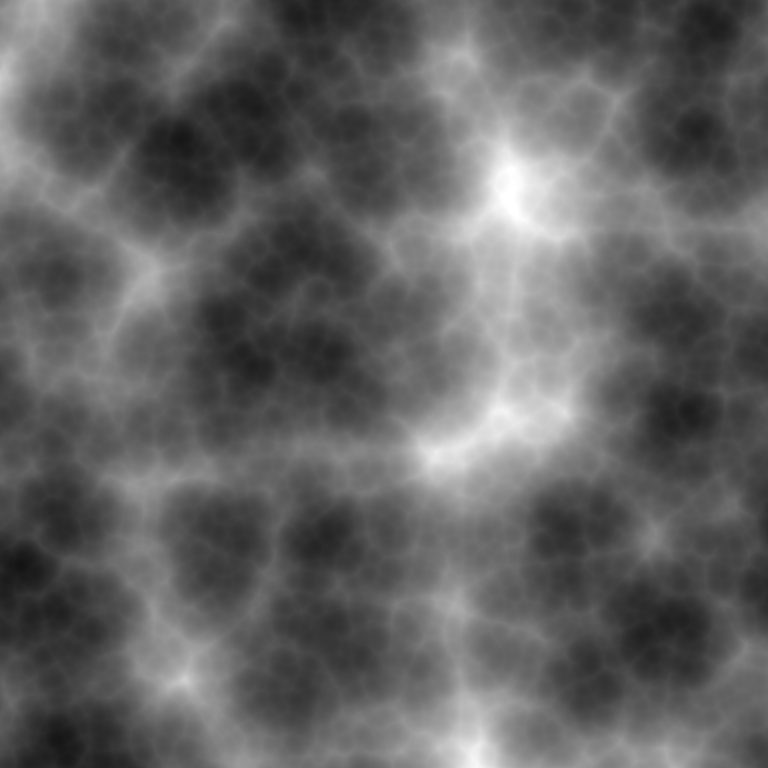
Reproduce this texture procedurally as a Shadertoy shader.

```glsl
// Grey cloudy relief: dark rounded hollows parted by pale, creased ridges.
// Layers of cellular noise (squared distance to the nearest point) are summed,
// each layer finer, fainter and turned against the one before.

vec2 hash2(vec2 cell) {
    vec3 p = fract(cell.xyx * vec3(0.1031, 0.1030, 0.0973));
    p += dot(p, p.yzx + 33.33);
    return fract((p.xx + p.yz) * p.zy);
}

// Squared distance to the nearest scattered point: smooth pits, sharp ridges.
float cellular(vec2 p) {
    vec2 cell = floor(p);
    vec2 local = p - cell;
    float nearest = 1.0;   // upper bound keeps the 3x3 search continuous
    for (int y = -1; y <= 1; y++) {
        for (int x = -1; x <= 1; x++) {
            vec2 neighbour = vec2(x, y);
            vec2 toPoint = neighbour + hash2(cell + neighbour) - local;
            nearest = min(nearest, dot(toPoint, toPoint));
        }
    }
    return nearest;
}

float layeredCells(vec2 p) {
    mat2 turnAndDouble = 2.0 * mat2(0.8, 0.6, -0.6, 0.8);
    float sum = 0.0;
    float weight = 1.0;
    for (int layer = 0; layer < 5; layer++) {
        sum += weight * cellular(p);
        p = turnAndDouble * p + vec2(17.3, 9.1);
        weight *= 0.5;
    }
    return sum;
}

void mainImage(out vec4 fragColor, in vec2 fragCoord) {
    vec2 uv = fragCoord / iResolution.y;
    float grey = 0.06 + 0.76 * layeredCells(uv * 3.0 + vec2(41.0, 23.0));
    fragColor = vec4(vec3(clamp(grey, 0.0, 1.0)), 1.0);
}
```
